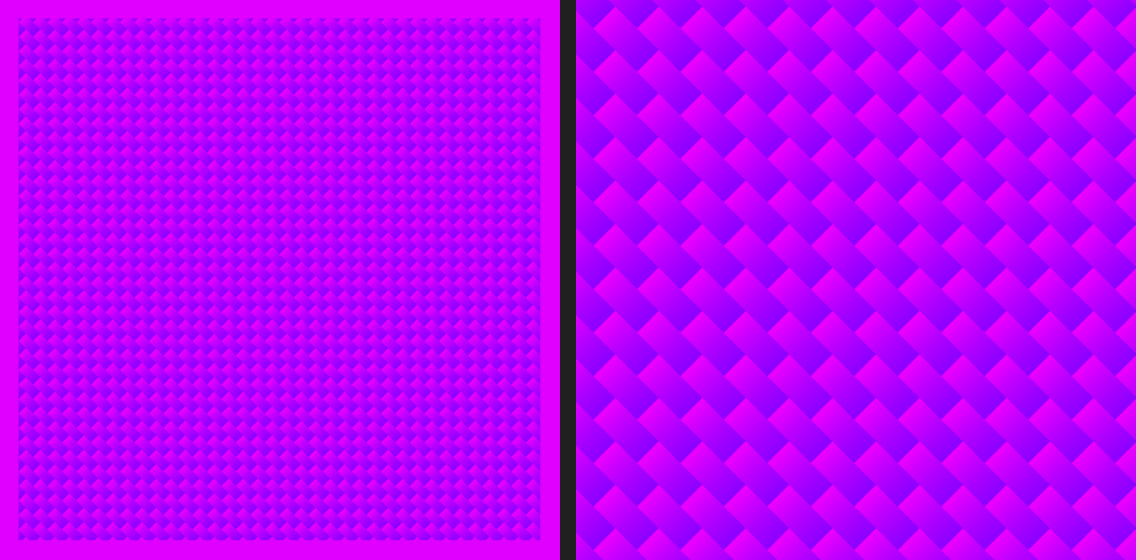
Left: the whole. Right: its middle third, enlarged.
Give the GLSL for this pattern, as a WebGL 1 fragment shader.

```glsl
precision highp float;
// A violet panel of 36 by 36 overlapping slanted bricks, inside a plain magenta border.

uniform vec2 u_resolution;

// Brick colour, from magenta (0) at the upper left end to violet (1) at the lower right end.
vec3 brickColor(float along) {
  float light = 1.0 - along;
  return vec3(0.55 + 0.26 * light + 0.12 * light * light, 0.0, 1.0);
}

// Two-to-one bricks along the falling diagonal; each strip slides by half a brick.
vec3 weave(vec2 cell) {
  float strip = floor(cell.y - cell.x);
  float along = fract(0.5 * (cell.x + cell.y) - 0.5 * strip);
  return brickColor(along);
}

vec3 panel(vec2 uv) {
  // Position inside the border, measured from its upper left corner.
  vec2 inner = (vec2(uv.x, 1.0 - uv.y) - 0.0332) / 0.9316;
  vec2 inside = step(0.0, inner) * step(inner, vec2(1.0));
  vec3 bricks = weave(inner * 36.0 - vec2(0.5, 0.75));
  return mix(vec3(0.88, 0.0, 1.0), bricks, inside.x * inside.y);
}

void main() {
  // Average a 4 by 4 grid of samples to smooth the edges.
  vec3 sum = vec3(0.0);
  for (int i = 0; i < 4; i++) {
    for (int j = 0; j < 4; j++) {
      vec2 offset = (vec2(float(i), float(j)) + 0.5) / 4.0 - 0.5;
      sum += panel((gl_FragCoord.xy + offset) / u_resolution);
    }
  }
  gl_FragColor = vec4(sum / 16.0, 1.0);
}
```
